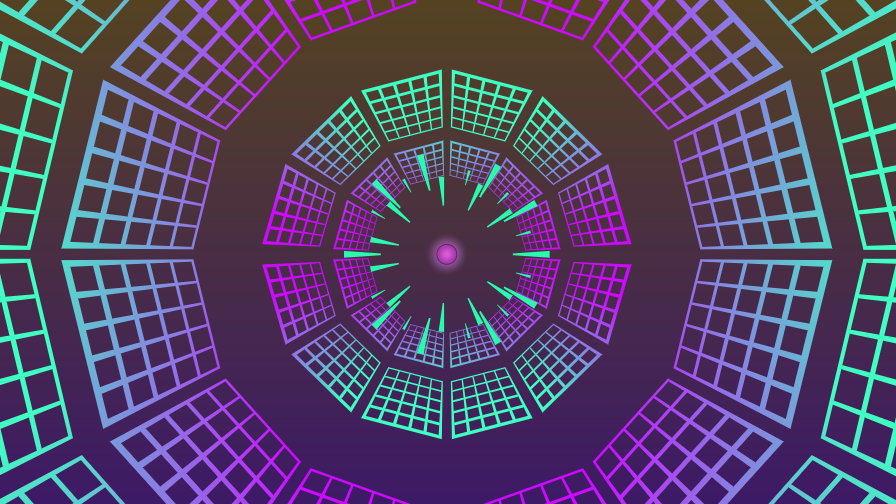
Write a WebGL 1 fragment shader that draws this background.

```glsl
precision highp float;

uniform vec2 u_resolution;

const float DEG = 0.01745329;
const vec3 SKY_TOP = vec3(0.33, 0.26, 0.13);
const vec3 SKY_BOTTOM = vec3(0.24, 0.10, 0.40);
const vec3 MINT = vec3(0.25, 1.0, 0.76);
const vec3 MAGENTA = vec3(0.80, 0.04, 1.0);
const vec3 BAR_COLOR = vec3(0.16, 0.98, 0.68);
const vec3 ORB_CORE = vec3(0.86, 0.36, 0.84);
const vec3 ORB_EDGE = vec3(0.64, 0.22, 0.66);
const vec3 ORB_RIM = vec3(0.36, 0.10, 0.38);
const vec3 GLOW_COLOR = vec3(0.72, 0.42, 0.78);
const vec2 CENTER_SHIFT = vec2(-0.0023, -0.0046);

// Rings: inner apothem, outer apothem, first panel angle, angle step
const vec4 RING_1 = vec4(0.153, 0.218, 15.6, 29.8);
const vec4 RING_2 = vec4(0.247, 0.354, 16.2, 29.6);
const vec4 RING_3 = vec4(0.493, 0.738, 13.9, 28.2);
const vec4 RING_4 = vec4(0.810, 1.200, 13.4, 28.2);
// Tints: base, change over a quarter turn, change toward the inner edge
const vec3 TINT_1 = vec3(1.10, -0.90, 0.25);
const vec3 TINT_2 = vec3(1.35, -2.20, 0.0);
const vec3 TINT_3 = vec3(0.15, 0.85, 0.35);
const vec3 TINT_4 = vec3(-0.40, 1.40, 0.10);
const float PANEL_HALF_TAN = 0.222;
const float CELLS = 5.0;
const float LINE_INNER = 0.005;
const float LINE_OUTER = 0.0095;

// Bars: start radius, end radius, half width at the outer end
const vec3 LONG_BAR = vec3(0.131, 0.204, 0.0068);
const vec3 MID_BAR = vec3(0.097, 0.154, 0.0055);
const vec3 THIN_BAR = vec3(0.142, 0.172, 0.0028);
const float BAR_STEP = 15.0;
const float BAR_STRIDE = 2.4;

const float ORB_RADIUS = 0.0205;
const float GLOW_RADIUS = 0.044;

float coverage(float dist) {
  return clamp(0.5 - dist * u_resolution.y, 0.0, 1.0);
}

// Coordinates along and across a ray at the given angle
vec2 alongRay(vec2 p, float degrees) {
  float a = degrees * DEG;
  vec2 dir = vec2(cos(a), sin(a));
  return vec2(dot(p, dir), dot(p, vec2(-dir.y, dir.x)));
}

// Three gridded panels per quadrant
vec3 addRing(vec3 color, vec2 q, vec4 ring, vec3 tint) {
  float angle = atan(q.y, q.x) / DEG;
  float index = clamp(floor((angle - ring.z) / ring.w + 0.5), 0.0, 2.0);
  vec2 local = alongRay(q, ring.z + index * ring.w);
  float depth = max(local.x, 0.001);
  float logSpan = log(ring.y / ring.x);
  vec2 uv = vec2(log(depth / ring.x) / logSpan,
                 0.5 + 0.5 * local.y / (depth * PANEL_HALF_TAN));

  vec2 cellSize = depth * vec2(logSpan, 2.0 * PANEL_HALF_TAN) / CELLS;
  vec2 grid = uv * CELLS;
  vec2 toLine = abs(grid - clamp(floor(grid + 0.5), 0.0, CELLS)) * cellSize;
  vec2 outside = (abs(uv - 0.5) - 0.5) * CELLS * cellSize;
  float inward = 1.0 - clamp(uv.x, 0.0, 1.0);
  float halfLine = depth * mix(LINE_OUTER, LINE_INNER, inward);
  float dist = max(min(toLine.x, toLine.y), max(outside.x, outside.y));

  float blend = tint.x + tint.y * angle / 90.0 + tint.z * inward;
  vec3 lineColor = mix(MINT, MAGENTA, clamp(blend, 0.0, 1.0));
  return mix(color, lineColor, coverage(dist - halfLine));
}

// Radial wedge, widest at its outer end
float barMask(vec2 p, float degrees, vec3 bar) {
  vec2 local = alongRay(p, degrees);
  float t = clamp((local.x - bar.x) / (bar.y - bar.x), 0.0, 1.0);
  float side = abs(local.y) - bar.z * mix(0.25, 1.0, t);
  return coverage(max(side, max(bar.x - local.x, local.x - bar.y)));
}

void main() {
  vec2 screen = gl_FragCoord.xy / u_resolution;
  vec2 p = (gl_FragCoord.xy - 0.5 * u_resolution) / u_resolution.y - CENTER_SHIFT;
  vec3 color = mix(SKY_BOTTOM, SKY_TOP, screen.y);

  // Panel rings, mirrored in both axes
  vec2 quadrant = abs(p);
  color = addRing(color, quadrant, RING_1, TINT_1);
  color = addRing(color, quadrant, RING_2, TINT_2);
  color = addRing(color, quadrant, RING_3, TINT_3);
  color = addRing(color, quadrant, RING_4, TINT_4);

  // Uneven bars, mirrored top to bottom
  vec2 upper = vec2(p.x, abs(p.y));
  float bars = 0.0;
  for (int i = 0; i < 6; i++) {
    float slot = float(i) * BAR_STRIDE + 0.01;
    bars = max(bars, barMask(upper, floor(slot) * BAR_STEP, LONG_BAR));
    bars = max(bars, barMask(upper, (floor(slot + 2.0) + 0.27) * BAR_STEP, MID_BAR));
    bars = max(bars, barMask(upper, floor(slot + 1.0) * BAR_STEP, THIN_BAR));
  }
  color = mix(color, BAR_COLOR, bars);

  // Glow and rimmed orb
  float r = length(p);
  float glow = 1.0 - smoothstep(0.5 * ORB_RADIUS, GLOW_RADIUS, r);
  color = mix(color, GLOW_COLOR, 0.75 * glow);
  vec3 orb = mix(ORB_CORE, ORB_EDGE, smoothstep(0.0, ORB_RADIUS, r));
  orb = mix(orb, ORB_RIM, smoothstep(0.85, 1.0, r / ORB_RADIUS));
  color = mix(color, orb, coverage(r - ORB_RADIUS));

  gl_FragColor = vec4(color, 1.0);
}
```
